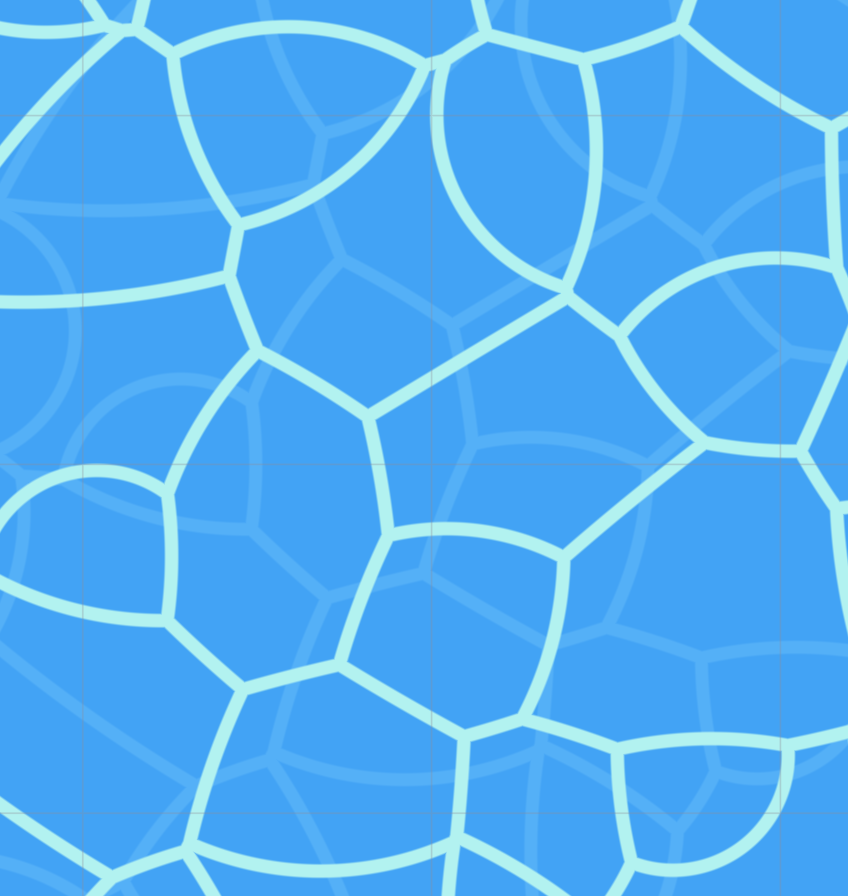
Give the GLSL for this texture, as a Shadertoy shader.

```glsl
vec3 hash3(vec2 p) {
    vec3 q = fract(p.xyx * vec3(0.1031, 0.1030, 0.0973));
    q += dot(q, q.yxz + 33.33);
    return fract((q.xxy + q.yzz) * q.zyx);
}

// Vector to the seed of a cell in xy, its distance weight in z
vec3 seedAt(vec2 cell, vec2 p) {
    vec3 h = hash3(cell + 57.0);
    return vec3(cell + 0.5 + 0.9 * (h.xy - 0.5) - p, mix(0.72, 1.28, h.z));
}

// Distance to the curved borders of weighted Voronoi cells
float borderDistance(vec2 uv) {
    const float cellsPerHeight = 4.2;
    vec2 p = uv * cellsPerHeight;
    vec2 home = floor(p);
    vec2 owner = home;
    float nearest = 1e3;
    vec2 nearestSlope = vec2(0.0);

    // Find the seed that owns this point
    for (int y = -2; y <= 2; y++)
    for (int x = -2; x <= 2; x++) {
        vec2 cell = home + vec2(x, y);
        vec3 seed = seedAt(cell, p);
        float d = length(seed.xy) * seed.z;
        if (d < nearest) {
            nearest = d;
            owner = cell;
            nearestSlope = seed.xy * seed.z / max(length(seed.xy), 1e-4);
        }
    }

    // Each rival gives an arc; dividing by the slope keeps its width even
    float border = 1e3;
    for (int y = -2; y <= 2; y++)
    for (int x = -2; x <= 2; x++) {
        vec2 cell = home + vec2(x, y);
        if (cell == owner) continue;
        vec3 seed = seedAt(cell, p);
        float reach = max(length(seed.xy), 1e-4);
        vec2 slope = seed.xy * seed.z / reach;
        float gap = reach * seed.z - nearest;
        border = min(border, gap / max(length(slope - nearestSlope), 1e-3));
    }
    return border / cellsPerHeight;
}

float stroke(float dist, float halfWidth, float soft) {
    return 1.0 - smoothstep(halfWidth - soft, halfWidth + soft, dist);
}

void mainImage(out vec4 fragColor, in vec2 fragCoord) {
    vec2 uv = fragCoord / iResolution.y;
    float soft = max(0.0016, 0.75 / iResolution.y);

    vec3 water = vec3(0.26, 0.64, 0.96);
    vec3 sunkenLine = vec3(0.33, 0.69, 0.97);
    vec3 foam = vec3(0.70, 0.95, 0.94);
    vec3 gridGray = vec3(0.55, 0.55, 0.60);

    // Faint shifted copy below the bright net
    float sunken = borderDistance(uv - vec2(0.094, 0.102));
    vec3 color = mix(water, sunkenLine, stroke(sunken, 0.0072, soft));
    color = mix(color, foam, stroke(borderDistance(uv), 0.0075, soft));

    // Hairline square grid
    const float spacing = 0.3893;
    vec2 toLine = abs(fract((uv - 0.0924) / spacing + 0.5) - 0.5) * spacing;
    float grid = stroke(min(toLine.x, toLine.y), 0.0009, 0.0009);
    color = mix(color, gridGray, 0.34 * grid);

    fragColor = vec4(color, 1.0);
}
```
